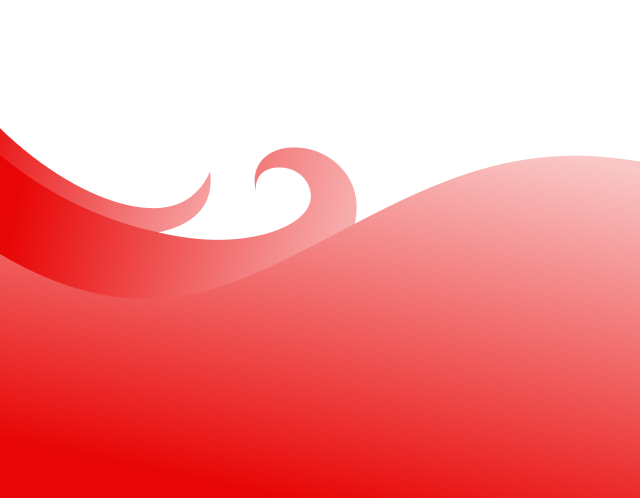
A Shadertoy shader for this background:

```glsl
// Red rolling waves with a curling crest and a trailing wisp on white.

// Path state: sampled point, pen position, nearest edge distance, even-odd sign
vec2 spot, pen;
float nearest, side;

void moveTo(float x, float y) {
    pen = vec2(x, y);
    nearest = 1e3;
    side = -1.0;
}

void lineTo(vec2 end) {
    vec2 edge = end - pen, rel = spot - pen;
    float along = clamp(dot(rel, edge) / max(dot(edge, edge), 1e-8), 0.0, 1.0);
    nearest = min(nearest, length(rel - edge * along));
    if ((pen.y > spot.y) != (end.y > spot.y) && rel.x < edge.x * rel.y / edge.y) side = -side;
    pen = end;
}

// Cubic Bezier from the pen, flattened into short lines
void curveTo(vec2 b, vec2 c, vec2 d) {
    const int STEPS = 20;
    vec2 a = pen;
    for (int i = 1; i <= STEPS; i++) {
        float t = float(i) / float(STEPS), s = 1.0 - t;
        lineTo(s * s * s * a + 3.0 * s * t * (s * b + t * c) + t * t * t * d);
    }
}

float coverage() {
    float pixel = 7.68 / iResolution.x;
    return clamp(0.5 + side * nearest / pixel, 0.0, 1.0);
}

float wisp() {
    moveTo(-1.0, 0.5);
    lineTo(vec2(0.0, 1.54));
    curveTo(vec2(0.65, 2.17), vec2(1.35, 2.50), vec2(1.84, 2.50));
    curveTo(vec2(2.17, 2.50), vec2(2.40, 2.34), vec2(2.52, 2.06));
    curveTo(vec2(2.57, 2.42), vec2(2.38, 2.69), vec2(1.90, 2.79));
    lineTo(vec2(1.50, 3.30));
    lineTo(vec2(-1.0, 3.30));
    lineTo(vec2(-1.0, 0.5));
    return coverage();
}

float curl() {
    moveTo(-1.0, 1.1);
    lineTo(vec2(0.0, 1.86));
    // Trough and inside of the crest
    curveTo(vec2(0.55, 2.32), vec2(1.20, 2.64), vec2(1.90, 2.79));
    curveTo(vec2(2.15, 2.85), vec2(2.40, 2.88), vec2(2.62, 2.88));
    curveTo(vec2(3.22, 2.88), vec2(3.73, 2.66), vec2(3.73, 2.36));
    curveTo(vec2(3.73, 2.16), vec2(3.56, 2.01), vec2(3.35, 2.01));
    curveTo(vec2(3.18, 2.01), vec2(3.06, 2.11), vec2(3.07, 2.28));
    // Outside of the crest, back down
    curveTo(vec2(3.00, 2.00), vec2(3.19, 1.77), vec2(3.53, 1.77));
    curveTo(vec2(3.95, 1.77), vec2(4.28, 2.10), vec2(4.28, 2.48));
    curveTo(vec2(4.28, 2.56), vec2(4.27, 2.64), vec2(4.25, 2.72));
    lineTo(vec2(4.20, 4.0));
    lineTo(vec2(-1.0, 4.0));
    lineTo(vec2(-1.0, 1.1));
    return coverage();
}

float swell() {
    moveTo(-1.0, 2.4);
    lineTo(vec2(0.0, 3.05));
    curveTo(vec2(0.60, 3.41), vec2(1.20, 3.59), vec2(1.75, 3.59));
    curveTo(vec2(2.62, 3.59), vec2(3.40, 3.13), vec2(4.27, 2.68));
    curveTo(vec2(5.10, 2.25), vec2(5.90, 1.87), vec2(6.90, 1.87));
    curveTo(vec2(7.17, 1.87), vec2(7.43, 1.90), vec2(7.68, 1.94));
    lineTo(vec2(9.0, 2.2));
    lineTo(vec2(9.0, 9.0));
    lineTo(vec2(-1.0, 9.0));
    lineTo(vec2(-1.0, 2.4));
    return coverage();
}

// Red fading toward white
vec3 tint(float fade) {
    return mix(vec3(0.91, 0.02, 0.02), vec3(1.0), clamp(fade, 0.0, 0.77));
}

void mainImage(out vec4 fragColor, in vec2 fragCoord) {
    // Canvas spans 7.68 by 5.98 units, y pointing down
    vec2 uv = fragCoord / iResolution.xy;
    spot = vec2(uv.x, 1.0 - uv.y) * vec2(7.68, 5.98);

    // Layers from back to front
    vec3 color = vec3(1.0);
    color = mix(color, tint(0.08 + 0.19 * (spot.x + 0.4 * (spot.y - 1.54))), wisp());
    color = mix(color, tint(0.165 * (spot.x - 0.1 + 0.2 * (spot.y - 2.8))), curl());
    color = mix(color, tint(0.160 * (5.28 - spot.y + 0.21 * spot.x)), swell());

    fragColor = vec4(color, 1.0);
}
```
